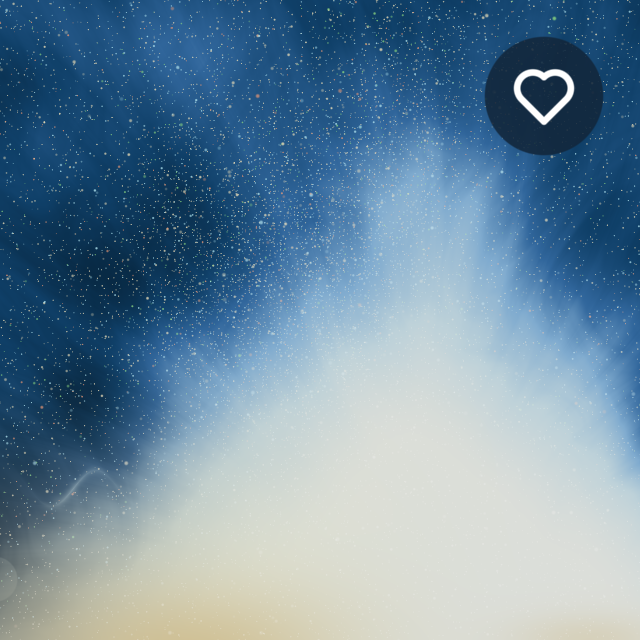
This background is drawn by a WebGL 1 fragment shader. Its source:

```glsl
precision highp float;
uniform vec2 u_resolution;

const vec3 NIGHT = vec3(0.015, 0.12, 0.20);
const vec3 DEEP_BLUE = vec3(0.06, 0.25, 0.41);
const vec3 MID_BLUE = vec3(0.19, 0.40, 0.61);
const vec3 SKY = vec3(0.50, 0.67, 0.81);
const vec3 PALE = vec3(0.74, 0.82, 0.85);
const vec3 MIST = vec3(0.86, 0.87, 0.85);
const vec3 AMBER = vec3(0.80, 0.72, 0.52);
const vec3 BADGE = vec3(0.07, 0.15, 0.23);
const vec2 PLUME_PEAK = vec2(0.66, 0.65);
const vec2 FIBRE_ORIGIN = vec2(0.63, 0.08);
const vec2 BADGE_CENTER = vec2(0.850, 0.850);
const float BADGE_RADIUS = 0.0925;
const float HEART_SIZE = 0.0695;
const float HEART_STROKE = 0.0052;

float hash(vec2 p) {
  return fract(sin(dot(p, vec2(127.1, 311.7))) * 43758.5);
}

float blob(vec2 p, vec2 center, vec2 radius) {
  vec2 d = (p - center) / radius;
  return exp(-dot(d, d));
}

// Layered, warped sines
float smoke(vec2 p) {
  float sum = 0.0, amp = 0.5;
  for (int i = 0; i < 6; i++) {
    p += 0.65 * sin(p.yx * 1.3 + vec2(1.7, 4.1));
    sum += amp * sin(p.x) * sin(p.y + 0.8);
    p = mat2(1.36, 1.04, -1.04, 1.36) * p + 2.3;
    amp *= 0.58;
  }
  return sum;
}

vec3 ramp(float t) {
  vec3 c = mix(NIGHT, DEEP_BLUE, clamp(t * 5.0, 0.0, 1.0));
  c = mix(c, MID_BLUE, clamp(t * 5.0 - 1.0, 0.0, 1.0));
  c = mix(c, SKY, clamp(t * 5.0 - 2.0, 0.0, 1.0));
  c = mix(c, PALE, clamp(t * 5.0 - 3.0, 0.0, 1.0));
  return mix(c, MIST, clamp(t * 5.0 - 4.0, 0.0, 1.0));
}

// Light and dark patches of the upper haze
float patches(vec2 p) {
  float light = 0.15 * blob(p, vec2(0.50, 0.80), vec2(0.20, 0.17))
    + 0.11 * blob(p, vec2(0.30, 0.94), vec2(0.20, 0.09))
    + 0.12 * blob(p, vec2(0.69, 0.70), vec2(0.09, 0.16))
    + 0.09 * blob(p, vec2(0.27, 0.45), vec2(0.09, 0.06))
    + 0.09 * blob(p, vec2(0.05, 0.40), vec2(0.08, 0.07));
  float dark = 0.12 * blob(p, vec2(0.03, 0.87), vec2(0.09, 0.07))
    + 0.15 * blob(p, vec2(0.22, 0.60), vec2(0.13, 0.14))
    + 0.13 * blob(p, vec2(0.13, 0.36), vec2(0.10, 0.09))
    + 0.10 * blob(p, vec2(0.55, 0.96), vec2(0.07, 0.06))
    + 0.10 * blob(p, vec2(0.97, 0.58), vec2(0.07, 0.08))
    + 0.36 * blob(p, vec2(1.01, 0.34), vec2(0.05, 0.09));
  return light - dark;
}

// One grain per cell, in layers from coarse to fine
vec3 addDust(vec3 color, vec2 p, float mist, float px) {
  float swarm = 0.20 + 0.6 * blob(p, vec2(0.44, 0.57), vec2(0.20, 0.23))
    + 0.3 * blob(p, vec2(0.63, 0.80), vec2(0.12, 0.20));
  float cells = 24.0, radius = 0.0036;
  for (int i = 0; i < 6; i++) {
    vec2 q = p * cells + float(i) * 7.31;
    vec2 id = floor(q);
    float pick = hash(id), hue = hash(id + 41.3);
    vec2 seat = 0.2 + 0.6 * vec2(hash(id + 11.7), hash(id + 23.9));
    float r = radius * (0.5 + 0.6 * hash(id + 5.1));
    float grain = 1.0 - smoothstep(r * 0.25, r + 0.5 * px, length(fract(q) - seat) / cells);
    grain *= step(pick, swarm * 0.65) * mix(0.8, 0.3, mist) * (0.3 + 0.7 * hash(id + 67.0));
    vec3 tint = mix(vec3(0.94, 0.88, 0.72), vec3(0.70, 0.90, 0.94), step(0.55, hue));
    tint = mix(tint, vec3(0.95, 0.60, 0.45), step(0.82, hue));
    tint = mix(tint, vec3(0.55, 0.85, 0.50), step(0.92, hue));
    color = mix(color, mix(tint, vec3(0.96), mist), grain);
    cells *= 1.5;
    radius *= 0.77;
  }
  return color;
}

float heartDistance(vec2 p) {
  p.x = abs(p.x);
  if (p.x + p.y > 1.0) return length(p - vec2(0.25, 0.75)) - 0.35355;
  vec2 notch = p - vec2(0.0, 1.0), side = p - 0.5 * max(p.x + p.y, 0.0);
  return sqrt(min(dot(notch, notch), dot(side, side))) * sign(p.x - p.y);
}

void main() {
  vec2 p = gl_FragCoord.xy / u_resolution;
  float px = 1.0 / min(u_resolution.x, u_resolution.y);

  // Pale plume, with drifting smoke and radial fibres above it
  float drift = smoke(p * vec2(9.0, 7.0) + 1.0);
  float slope = length(vec2(p.x - PLUME_PEAK.x, 0.04));
  float rise = PLUME_PEAK.y - 0.97 * slope - p.y + 0.03 * drift;
  float mist = smoothstep(-0.36, 0.32, rise);
  vec2 ray = p - FIBRE_ORIGIN;
  float fibre = smoke(vec2(atan(ray.x, ray.y) * 22.0, length(ray) * 5.0));
  float haze = 0.21 + patches(p) + 0.09 * drift + 0.06 * fibre;
  float tone = mix(haze, 1.0, mist);

  // Curling wisp and faint disc at the left
  float curl = p.y - 0.237 - 0.028 * sin((p.x - 0.115) * 45.0);
  tone += 0.16 * exp(-abs(curl) / 0.007) * blob(p, vec2(0.12, 0.235), vec2(0.055, 0.06));
  tone += 0.06 * (1.0 - smoothstep(-px, px, length(p - vec2(-0.008, 0.095)) - 0.035));
  vec3 color = ramp(tone);

  // Grey and amber light near the floor
  float grey = (1.0 - smoothstep(0.05, 0.48, p.y)) * (1.0 - smoothstep(0.25, 0.85, p.x));
  float luma = dot(color, vec3(0.3, 0.59, 0.11));
  color = mix(color, luma * vec3(1.0, 1.01, 0.92), 0.75 * grey);
  color *= 1.0 - 0.22 * blob(p, vec2(0.0), vec2(0.16, 0.25));
  float amber = 0.8 * blob(p, vec2(0.29, -0.03), vec2(0.24, 0.11))
    + 0.35 * blob(p, vec2(0.92, 0.0), vec2(0.12, 0.04));
  color = mix(color, AMBER, amber);
  color = addDust(color, p, mist, px);

  // Round badge with an outlined heart
  vec2 b = p - BADGE_CENTER;
  color = mix(color, BADGE, 0.88 * (1.0 - smoothstep(-px, px, length(b) - BADGE_RADIUS)));
  float outline = abs(heartDistance((b + vec2(0.0, 0.04)) / HEART_SIZE)) * HEART_SIZE;
  color = mix(color, vec3(1.0), 1.0 - smoothstep(-px, px, outline - HEART_STROKE));
  gl_FragColor = vec4(color, 1.0);
}
```
